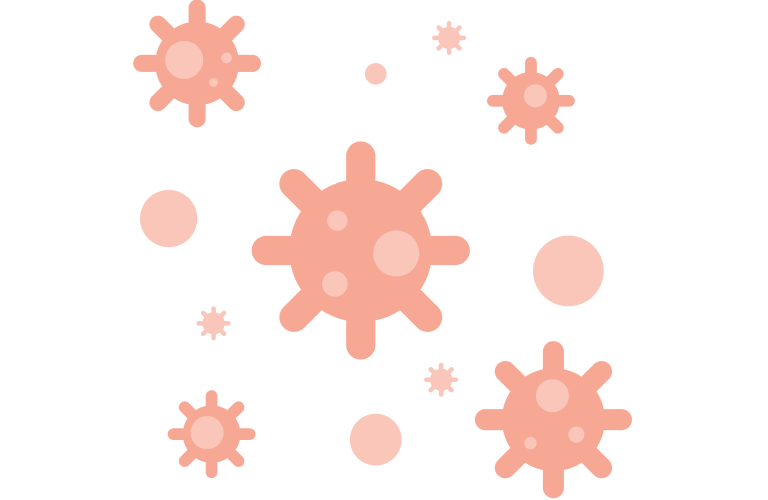
Reproduce this pattern procedurally as a WebGL 1 fragment shader.

```glsl
precision highp float;
// Flat coral germs with eight rounded arms, pale spots and loose discs on white.

uniform vec2 u_resolution;

float disc(vec2 p, vec3 circle) {
  return length(p - circle.xy) - circle.z;
}

// Round body with eight capsule arms; germ = centre and reach of the arms.
float germDistance(vec2 p, vec3 germ) {
  vec2 q = (p - germ.xy) / germ.z;
  float body = length(q) - 0.655;

  // Fold the plane into one eighth, so a single arm serves for all.
  q = abs(q);
  if (q.y > q.x) q = q.yx;
  vec2 diagonal = vec2(q.x + q.y, q.x - q.y) * 0.70711;
  if (diagonal.y < q.y) q = diagonal;
  float arm = length(q - vec2(clamp(q.x, 0.0, 0.866), 0.0)) - 0.134;

  return min(body, arm) * germ.z;
}

// Three spots, placed relative to the germ centre.
float spots(vec2 p, vec3 a, vec3 b, vec3 c) {
  return min(disc(p, a), min(disc(p, b), disc(p, c)));
}

float coverage(float d, float pixel) {
  return clamp(0.5 - d / pixel, 0.0, 1.0);
}

void main() {
  // The canvas is 5.01 units high.
  float pixel = 5.01 / u_resolution.y;
  vec2 p = gl_FragCoord.xy * pixel;

  vec3 white = vec3(1.0);
  vec3 coral = vec3(0.97, 0.66, 0.58);
  vec3 blush = vec3(0.98, 0.775, 0.73);

  // Large germs: centre and reach.
  vec3 germs[5];
  germs[0] = vec3(1.975, 4.375, 0.64);
  germs[1] = vec3(5.32, 4.0, 0.44);
  germs[2] = vec3(3.615, 2.5, 1.093);
  germs[3] = vec3(2.12, 0.66, 0.44);
  germs[4] = vec3(5.545, 0.805, 0.787);

  float large = 100.0;
  for (int i = 0; i < 5; i++) large = min(large, germDistance(p, germs[i]));

  // Tiny pale germs.
  float pale = germDistance(p, vec3(4.5, 4.63, 0.17));
  pale = min(pale, germDistance(p, vec3(2.14, 1.77, 0.17)));
  pale = min(pale, germDistance(p, vec3(4.42, 1.205, 0.17)));

  // Loose discs.
  pale = min(pale, disc(p, vec3(3.765, 4.27, 0.108)));
  pale = min(pale, disc(p, vec3(1.69, 2.82, 0.287)));
  pale = min(pale, disc(p, vec3(5.695, 2.295, 0.354)));
  pale = min(pale, disc(p, vec3(3.765, 0.605, 0.259)));

  // Spots on the large germs.
  pale = min(pale, spots(p - germs[0].xy, vec3(-0.13, 0.035, 0.19),
    vec3(0.295, 0.055, 0.053), vec3(0.165, -0.19, 0.043)));
  pale = min(pale, spots(p - germs[2].xy, vec3(-0.235, 0.3, 0.102),
    vec3(0.355, -0.03, 0.23), vec3(-0.26, -0.335, 0.128)));
  pale = min(pale, spots(p - germs[4].xy, vec3(-0.01, 0.24, 0.165),
    vec3(0.23, -0.15, 0.08), vec3(-0.23, -0.235, 0.062)));
  pale = min(pale, disc(p - germs[1].xy, vec3(0.045, 0.05, 0.115)));
  pale = min(pale, disc(p - germs[3].xy, vec3(-0.045, 0.015, 0.165)));

  vec3 color = mix(white, coral, coverage(large, pixel));
  color = mix(color, blush, coverage(pale, pixel));
  gl_FragColor = vec4(color, 1.0);
}
```
